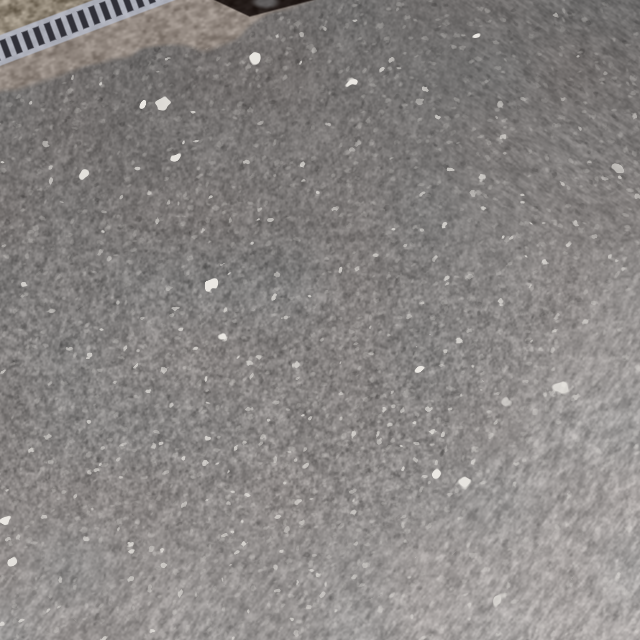
A Shadertoy shader for this texture:

```glsl
const vec3 ASPHALT_TINT = vec3(1.01, 0.99, 0.982);
const vec3 CHIP_WHITE = vec3(0.92, 0.91, 0.89);
const vec3 CONCRETE = vec3(0.57, 0.53, 0.50);
const vec3 GRAVEL = vec3(0.53, 0.49, 0.43);
const vec3 STEEL = vec3(0.68, 0.69, 0.73);
const vec3 SLOT_DARK = vec3(0.19, 0.19, 0.22);
const vec3 PIT_DARK = vec3(0.13, 0.10, 0.09);

float hash(vec2 p) {
    vec3 q = fract(p.xyx * 0.1031);
    q += dot(q, q.yzx + 33.33);
    return fract((q.x + q.y) * q.z);
}

float noise(vec2 p) {
    vec2 i = floor(p), f = fract(p);
    f = f * f * (3.0 - 2.0 * f);
    return mix(mix(hash(i), hash(i + vec2(1, 0)), f.x),
               mix(hash(i + vec2(0, 1)), hash(i + vec2(1, 1)), f.x), f.y);
}

vec2 rotate(vec2 p, float angle) {
    float c = cos(angle), s = sin(angle);
    return vec2(c * p.x + s * p.y, c * p.y - s * p.x);
}

float cover(float dist, float soft) {
    return 1.0 - smoothstep(-soft, soft, dist);
}

// Signed grain, drawn out along the given angle
float grain(vec2 uv, float angle, float stretch, float freq) {
    vec2 p = rotate(uv, angle) * freq / vec2(stretch, 1.0) + 50.0;
    return 0.6 * noise(p) + 0.4 * noise(p * 1.9 + 17.0) - 0.5;
}

// Scattered irregular chips; returns coverage times brightness
float chips(vec2 uv, float cells, float density, float radius, float angle, float soft, float seed) {
    vec2 p = uv * cells, home = floor(p);
    float best = 0.0;
    for (int y = -1; y <= 1; y++)
    for (int x = -1; x <= 1; x++) {
        vec2 id = home + vec2(x, y);
        vec2 key = id + seed;
        if (hash(key + 3.7) > density) continue;
        vec2 centre = id + 0.1 + 0.8 * vec2(hash(key + 11.3), hash(key + 29.1));
        vec2 d = rotate((p - centre) / cells, angle + 1.6 * (hash(key + 41.9) - 0.5));
        float size = radius * mix(0.55, 1.25, hash(key + 57.3));
        d.y *= mix(1.15, 2.0, hash(key + 71.7));
        float ragged = (noise(uv * 1.3 / radius + seed) - 0.5) * size * 0.9;
        float bright = mix(0.45, 1.0, hash(key + 83.1));
        best = max(best, bright * cover(length(d) - size + ragged, soft));
    }
    return best;
}

// Broad light falling across the road
float roadLight(vec2 uv, float pale) {
    float light = mix(0.435, 0.515, smoothstep(0.98, 0.4, uv.y));
    light += 0.065 * smoothstep(0.42, 0.0, uv.y);
    light += 0.05 * smoothstep(0.6, 1.0, uv.x) * smoothstep(1.0, 0.5, uv.y);
    return light + 0.045 * pale + 0.03 * (noise(uv * 5.0 + 8.0) - 0.5);
}

vec3 asphalt(vec2 uv, float soft) {
    float pale = smoothstep(-0.06, 0.10, (uv.x - 0.56) * 0.75 - (uv.y - 0.10) * 0.62);
    float upperRight = smoothstep(0.55, 0.85, uv.x) * smoothstep(0.5, 0.75, uv.y);
    float lower = max(pale, smoothstep(0.25, 0.05, uv.y));

    // Directional grain: plain centre, falling upper right, rising lower edge
    float fine = grain(uv, 1.3, 1.2, 165.0);
    fine = mix(fine, grain(uv, -0.6, 2.6, 190.0), upperRight);
    fine = mix(fine, grain(uv, 0.95, 2.3, 150.0), lower);
    float clumps = grain(uv, 0.6, 1.2, 62.0);
    float speckle = noise(uv * 250.0) - 0.5;
    float rough = mix(0.75, 1.1, smoothstep(0.95, 0.4, uv.y));
    float tone = roadLight(uv, pale);
    tone += rough * (0.20 * fine + 0.08 * clumps + 0.07 * speckle);

    // Dense worn patch, softened in the pale corner
    vec2 q = (uv - vec2(0.55, 0.26)) / vec2(0.34, 0.24);
    float worn = exp(-dot(q, q)) * (1.0 - 0.6 * pale);
    float blur = soft + 0.0015 * pale;
    float lean = mix(mix(0.5, -0.5, upperRight), 0.9, lower);
    float dust = chips(uv, 78.0, 0.26 + 0.25 * worn, 0.0042, lean, blur + 0.001, 5.0);
    float pits = chips(uv, 70.0, 0.22 + 0.25 * worn, 0.0045, lean, blur + 0.001, 140.0);
    float flecks = chips(uv, 48.0, 0.10 + 0.28 * worn, 0.0045, lean, blur, 260.0);
    float stones = chips(uv, 13.0, 0.16, 0.0105, 0.4, blur, 390.0);

    vec3 colour = ASPHALT_TINT * (tone - 0.07 * pits);
    colour += vec3(0.012, 0.0, -0.004) * (noise(uv * 9.0) - 0.4);
    colour = mix(colour, CHIP_WHITE, 0.28 * dust);
    colour = mix(colour, CHIP_WHITE, flecks * mix(0.75, 0.5, pale));
    return mix(colour, CHIP_WHITE, min(1.0, stones * 1.25));
}

// Concrete kerb, drain grate and open pit along the top
vec3 addKerb(vec3 road, vec2 uv, float soft) {
    float rough = grain(uv, 0.3, 1.3, 120.0);
    float bump = (uv.x - 0.34) / 0.05;
    float edge = 0.857 + 0.29 * uv.x - 0.03 * exp(-bump * bump);
    edge += 0.012 * (noise(uv * 35.0) - 0.5);
    vec3 colour = mix(road, CONCRETE + 0.26 * rough, cover(edge - uv.y, 0.007));

    vec2 g = rotate(uv - vec2(0.0, 0.921), 0.36);
    colour = mix(colour, GRAVEL + 0.42 * rough, cover(0.022 - g.y, 0.003));
    float slotX = (fract(g.x / 0.0185) - 0.5) * 0.0185;
    float slot = max(abs(slotX) - 0.0048, abs(g.y) - 0.0145);
    vec3 grate = mix(STEEL + 0.1 * rough, SLOT_DARK, cover(slot, soft));
    colour = mix(colour, grate, cover(abs(g.y) - 0.0225, soft));

    float pit = max(1.0 - 0.47 * (uv.x - 0.335) - uv.y, 0.974 + 0.26 * (uv.x - 0.39) - uv.y);
    float rubble = cover(length((uv - vec2(0.415, 0.997)) * vec2(0.5, 1.0)) - 0.009, 0.004);
    vec3 pitColour = mix(PIT_DARK, vec3(0.38, 0.37, 0.37), rubble) + 0.1 * rough;
    return mix(colour, pitColour, cover(pit, 0.002));
}

void mainImage(out vec4 fragColor, in vec2 fragCoord) {
    vec2 uv = fragCoord / iResolution.xy;
    float soft = max(0.0016, 0.8 / iResolution.y);
    vec3 colour = addKerb(asphalt(uv, soft), uv, soft);
    fragColor = vec4(clamp(colour, 0.0, 1.0), 1.0);
}
```
